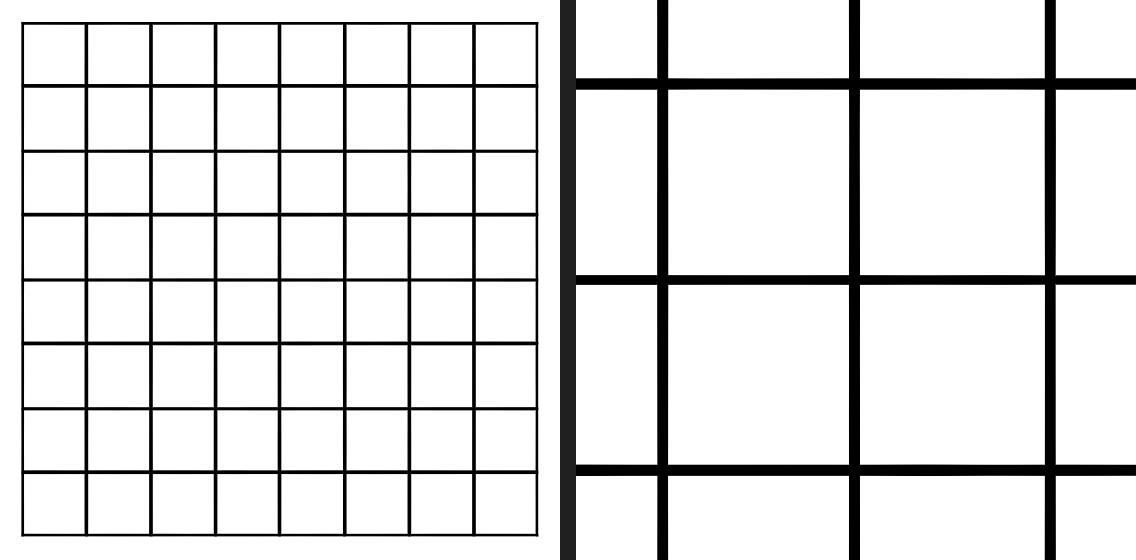
Left: the whole. Right: its middle third, enlarged.
This pattern is drawn by a three.js fragment shader. Its source:

```glsl
// Draws an 8 by 8 grid of square cells in black lines on white, with a thinner outer frame.
#define CELLS 8
#define GRID_CENTRE vec2(0.5003, 0.5)
#define CELL_STEP vec2(0.11536, 0.11497)
#define FRAME_MIN vec2(0.0404, 0.0443)
#define FRAME_MAX vec2(0.9590, 0.9583)
#define FRAME_WIDTH 0.0050
#define LINE_WIDTH vec2(0.0065, 0.0057)
#define ODD_ROW_EXTRA 0.0010
#define ODD_ROW_LIFT 0.0017
#define MIDDLE_SHIFT 0.0012
#define WOBBLE 0.0003
#define INK vec3(0.0)

varying vec2 vUv;

float hash(vec2 p) {
  vec3 q = fract(p.xyx * 0.1031);
  q += dot(q, q.yzx + 33.33);
  return fract((q.x + q.y) * q.z);
}

// Smooth noise along one line, from -0.5 to 0.5
float lineNoise(float along, float seed) {
  float cell = floor(along);
  float t = smoothstep(0.0, 1.0, along - cell);
  return mix(hash(vec2(cell, seed)), hash(vec2(cell + 1.0, seed)), t) - 0.5;
}

void main() {
  vec2 pixel = max(fwidth(vUv), vec2(1e-5));
  vec2 coverage = vec2(0.0);

  // x holds the vertical lines, y the horizontal ones
  for (int i = 0; i <= CELLS; i++) {
    float index = float(i);
    float odd = mod(index, 2.0);
    vec2 centre = GRID_CENTRE + (index - 0.5 * float(CELLS)) * CELL_STEP;
    vec2 width = LINE_WIDTH + vec2(0.0, ODD_ROW_EXTRA * odd);

    // Slightly uneven spacing
    centre.y += ODD_ROW_LIFT * odd;
    if (i == CELLS / 2) centre.x -= MIDDLE_SHIFT;

    // Outer frame
    if (i == 0 || i == CELLS) {
      centre = i == 0 ? FRAME_MIN : FRAME_MAX;
      width = vec2(FRAME_WIDTH);
    }

    // Faint roughness of the edges
    width += WOBBLE * vec2(lineNoise(vUv.y * 24.0, index),
                           lineNoise(vUv.x * 24.0, index + 20.0));

    vec2 edge = abs(vUv - centre) - 0.5 * width;
    coverage = max(coverage, clamp(0.5 - edge / pixel, 0.0, 1.0));
  }

  // Trim the lines at the outside of the frame
  vec2 halfSize = 0.5 * (FRAME_MAX - FRAME_MIN + FRAME_WIDTH);
  vec2 outside = abs(vUv - 0.5 * (FRAME_MIN + FRAME_MAX)) - halfSize;
  vec2 inside = clamp(0.5 - outside / pixel, 0.0, 1.0);

  float ink = max(coverage.x, coverage.y) * min(inside.x, inside.y);
  gl_FragColor = vec4(mix(vec3(1.0), INK, ink), 1.0);
}
```
